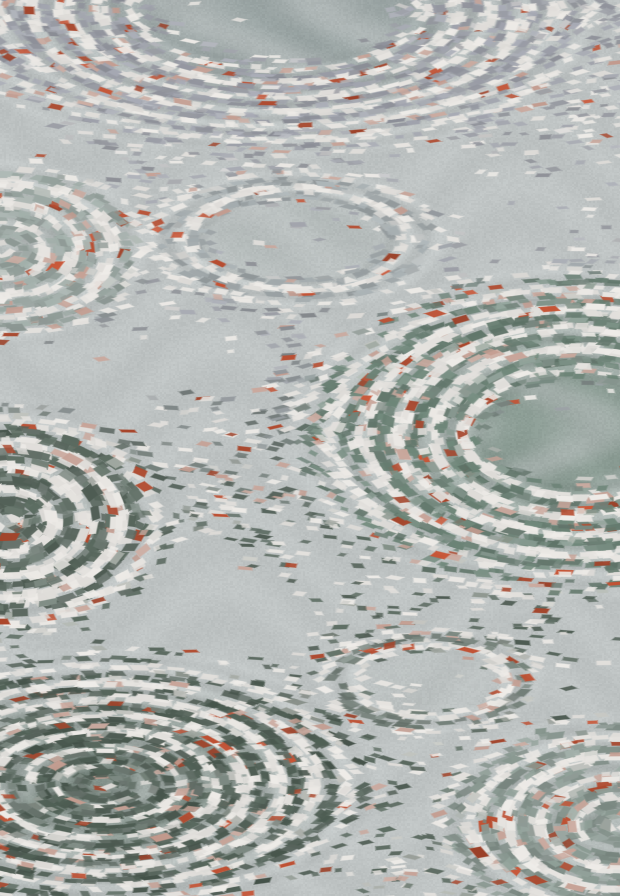
Write a Shadertoy shader that draws this texture.

```glsl
const int RIPPLES = 8;
const int LAYERS = 5;
const vec2 CELL = vec2(0.019, 0.0115);    // spacing of the dabs
const vec2 DAB_MIN = vec2(0.0045, 0.0036); // half length, half breadth
const vec2 DAB_MAX = vec2(0.0110, 0.0070);
const float RING_GAP = 0.038;
const float RING_DENSITY = 0.80;
const float SCATTER_DENSITY = 0.27;
const float RED_SHARE = 0.040;
const float PINK_SHARE = 0.045;

const vec3 MIST = vec3(0.745, 0.765, 0.765);
const vec3 CHALK = vec3(0.92, 0.91, 0.895);
const vec3 JADE = vec3(0.52, 0.60, 0.56);
const vec3 MOSS = vec3(0.33, 0.39, 0.35);
const vec3 LILAC = vec3(0.62, 0.63, 0.66);
const vec3 RED = vec3(0.70, 0.29, 0.18);
const vec3 PINK = vec3(0.76, 0.60, 0.55);

// Ripple centre, radius and vertical squash
const vec4 RIPPLE[RIPPLES] = vec4[](
    vec4(0.31, 0.99, 0.36, 0.42), vec4(0.33, 0.733, 0.16, 0.46),
    vec4(0.645, 0.518, 0.30, 0.58), vec4(0.01, 0.42, 0.17, 0.70),
    vec4(0.115, 0.125, 0.29, 0.48), vec4(0.48, 0.24, 0.12, 0.46),
    vec4(0.0, 0.72, 0.16, 0.60), vec4(0.69, 0.08, 0.19, 0.60));

// Trough colour and radius of the still middle
const vec4 LOOK[RIPPLES] = vec4[](
    vec4(0.60, 0.61, 0.65, 0.42), vec4(0.62, 0.65, 0.66, 0.62),
    vec4(0.40, 0.49, 0.44, 0.36), vec4(0.33, 0.39, 0.35, 0.0),
    vec4(0.29, 0.35, 0.31, 0.0), vec4(0.42, 0.47, 0.44, 0.66),
    vec4(0.59, 0.64, 0.62, 0.0), vec4(0.52, 0.58, 0.55, 0.0));

struct Water {
    float reach;   // distance from the centre, 1 at the rim
    float ring;    // strength of the rings
    float still;   // 1 inside the quiet middle
    float wave;    // crest above 0, trough below
    float squash;
    float radius;
    vec2 outward;
    vec3 tint;
};

vec3 hash3(vec3 p) {
    p = fract(p * vec3(0.1031, 0.1030, 0.0973));
    p += dot(p, p.yxz + 33.33);
    return fract((p.xxy + p.yxx) * p.zyx);
}

// The water at p, ruled by the nearest ripple
Water waterAt(vec2 p) {
    int best = 0;
    float reach = 1e5;
    for (int i = 0; i < RIPPLES; i++) {
        vec4 e = RIPPLE[i];
        float d = length((p - e.xy) / vec2(1.0, e.w)) / e.z;
        if (d < reach) { reach = d; best = i; }
    }
    vec4 e = RIPPLE[best], look = LOOK[best];
    vec2 q = (p - e.xy) / vec2(1.0, e.w);
    vec2 dir = q / max(length(q), 1e-4);
    float still = 1.0 - smoothstep(look.w - 0.1, look.w + 0.1, reach);
    float ring = (1.0 - smoothstep(0.72, 1.22, reach)) * (1.0 - still);
    float wobble = 0.5 * sin(3.0 * dir.x + 5.0 * dir.y + float(best));
    float wave = sin(6.2832 * reach * e.z / RING_GAP + wobble);
    wave -= 0.7 * (1.0 - smoothstep(0.15, 0.55, reach));
    return Water(reach, ring, still, wave, e.w, e.z, dir, look.rgb);
}

// Layered sines that open calm patches between the ripples
float drift(vec2 p) {
    float s = sin(13.0 * p.x + 5.0 * p.y + 1.0) + sin(21.0 * p.y - 8.0 * p.x)
            + 0.6 * sin(31.0 * p.x + 27.0 * p.y);
    return smoothstep(-1.3, 1.6, s);
}

// Smooth wash and fine grain below the dabs
vec3 wash(vec2 p) {
    Water w = waterAt(p);
    float body = (1.0 - smoothstep(0.25, 1.05, w.reach)) * smoothstep(0.08, 0.32, w.radius);
    float cloud = 0.75 + 0.25 * sin(40.0 * p.x + 3.0 * sin(33.0 * p.y));
    vec3 col = mix(MIST, mix(JADE, w.tint, 0.45), 0.75 * body * cloud);
    col += 0.045 * w.wave * w.ring;
    float grain = hash3(vec3(floor(p * vec2(420.0, 512.0)), 9.0)).x - 0.5;
    return col + 0.03 * grain + 0.012 * sin(70.0 * p.y + 4.0 * sin(19.0 * p.x));
}

vec3 dabColour(Water w, vec2 c, vec3 pick) {
    vec3 dark = mix(MOSS, LILAC, smoothstep(0.42, 0.72, c.y + 0.1 * pick.z));
    dark = mix(dark, w.tint, smoothstep(0.1, 0.5, w.ring));
    dark = mix(dark, MIST, 0.4 * pick.y * pick.y) * (0.88 + 0.22 * pick.z);
    float crest = mix(pick.y * 2.0 - 1.1, w.wave + pick.y - 0.42, smoothstep(0.1, 0.5, w.ring));
    vec3 col = mix(dark, CHALK * (0.94 + 0.08 * pick.z), smoothstep(-0.1, 0.25, crest));
    if (pick.x < RED_SHARE) return RED * (0.85 + 0.3 * pick.z);
    if (pick.x < RED_SHARE + PINK_SHARE) return mix(PINK, CHALK, 0.3 * pick.z);
    return col;
}

void mainImage(out vec4 fragColor, in vec2 fragCoord) {
    vec2 p = fragCoord / iResolution.y;
    float soft = 0.8 / iResolution.y;
    vec3 col = wash(p);

    for (int layer = 0; layer < LAYERS; layer++) {
        float z = float(layer) * 17.0 + 3.0;
        vec2 shift = CELL * fract(z * vec2(0.371, 0.619));
        vec2 home = floor((p + shift) / CELL);
        for (int k = 0; k < 9; k++) {
            vec2 id = home + vec2(k % 3 - 1, k / 3 - 1);
            vec3 place = hash3(vec3(id + 50.0, z));
            vec3 pick = hash3(vec3(id + 90.0, z + 5.0));
            vec3 form = hash3(vec3(id + 130.0, z + 11.0));
            if (place.z > RING_DENSITY) continue;

            vec2 c = (id + place.xy) * CELL - shift;
            Water w = waterAt(c);
            float loose = SCATTER_DENSITY * drift(c) * (1.0 - 0.75 * w.still);
            float tight = RING_DENSITY * (0.65 + 0.35 * smoothstep(0.1, 0.6, abs(w.wave)));
            if (place.z > mix(loose, tight, w.ring)) continue;

            // Dabs follow the rings and lie flat in open water
            float squash = mix(0.48, w.squash, w.ring);
            vec2 along = vec2(-w.outward.y, w.outward.x);
            along *= along.x < 0.0 ? -1.0 : 1.0;
            along = normalize(mix(vec2(1.0, 0.5 * form.z - 0.25), along, 0.25 + 0.75 * w.ring));
            vec2 q = (p - c) / vec2(1.0, squash);
            q = vec2(dot(q, along), dot(q, vec2(-along.y, along.x)));
            q.x += q.y * (form.z - 0.5);
            vec2 size = mix(DAB_MIN, DAB_MAX, form.xy) * mix(0.78, 1.0, w.ring);
            vec2 edge = abs(q) - size;
            float cover = 1.0 - smoothstep(-soft, soft, max(edge.x, edge.y) * squash);
            col = mix(col, dabColour(w, c, pick), cover * (0.8 + 0.2 * form.x));
        }
    }
    fragColor = vec4(clamp(col, 0.0, 1.0), 1.0);
}
```
